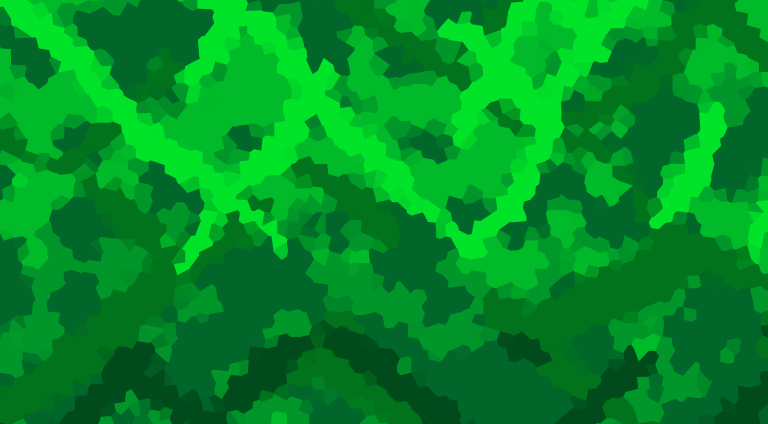
A Shadertoy shader for this texture:

```glsl
// Jungle camouflage: a mosaic of flat, irregular Voronoi cells.
// Each cell takes one colour from a layered scene of foliage blobs and
// crossing diagonal vines, bright near the top and dark near the bottom.

const float CELLS_PER_HEIGHT = 34.0;
const float CELL_JITTER = 0.9;
const float EDGE_SOFTNESS = 0.006;

const vec3 SHADE  = vec3(0.00, 0.40, 0.16);
const vec3 LEAF   = vec3(0.00, 0.59, 0.16);
const vec3 FRESH  = vec3(0.00, 0.73, 0.16);
const vec3 BRIGHT = vec3(0.00, 0.89, 0.16);
const vec3 MOSS   = vec3(0.00, 0.45, 0.11);
const vec3 DEEP   = vec3(0.00, 0.29, 0.11);

vec2 hash2(vec2 p) {
    vec3 q = fract(vec3(p.xyx) * vec3(0.1031, 0.1030, 0.0973));
    q += dot(q, q.yzx + 33.33);
    return fract((q.xx + q.yz) * q.zy);
}

float noise(vec2 p) {
    vec2 cell = floor(p);
    vec2 f = fract(p);
    f = f * f * (3.0 - 2.0 * f);
    float low = mix(hash2(cell).x, hash2(cell + vec2(1, 0)).x, f.x);
    float high = mix(hash2(cell + vec2(0, 1)).x, hash2(cell + vec2(1, 1)).x, f.x);
    return mix(low, high, f.y);
}

// Distance to a family of wavy, broken parallel strands
float strandDistance(vec2 p, float degrees, float spacing, float seed) {
    vec2 wave = vec2(noise(p * 3.5 + seed), noise(p * 3.5 + seed + 41.0));
    p += 0.09 * (wave - 0.5);
    float angle = radians(degrees);
    float along = dot(p, vec2(cos(angle), sin(angle)));
    float across = dot(p, vec2(-sin(angle), cos(angle))) / spacing + seed;
    float id = floor(across);
    float centre = 0.5 + 0.3 * (hash2(vec2(id + 50.0, seed)).x - 0.5);
    float gap = smoothstep(0.52, 0.66, noise(vec2(along * 3.0 + 20.0, id * 7.3 + seed + 90.0)));
    return abs(across - id - centre) * spacing + 0.1 * gap;
}

// Two strand families that cross each other
float vineDistance(vec2 p, float rising, float falling, float spacing, float seed) {
    return min(strandDistance(p, rising, spacing, seed),
               strandDistance(p, falling, spacing * 1.15, seed + 13.7));
}

float cover(float dist, float halfWidth) {
    return smoothstep(-EDGE_SOFTNESS, EDGE_SOFTNESS, halfWidth - dist);
}

float foliage(vec2 p) {
    return 0.78 * noise(p * 10.5 + 30.0) + 0.22 * noise(p * 24.0 + 70.0);
}

vec3 jungle(vec2 p) {
    // Ragged height, so that the vines end at different levels
    float height = p.y + 0.26 * (noise(p * vec2(5.0, 3.0) + 9.0) - 0.5);
    float light = smoothstep(0.34, 0.56, height);
    float brightVine = vineDistance(p, 56.0, -43.0, 0.26, 3.2);

    // Foliage blobs, denser beside the bright vines
    float halo = 0.12 * light * (1.0 - smoothstep(0.02, 0.085, brightVine));
    float leaves = foliage(p) + halo;
    vec3 colour = SHADE;
    colour = mix(colour, LEAF, smoothstep(-0.02, 0.02, leaves - mix(0.55, 0.45, light)));
    colour = mix(colour, FRESH, smoothstep(-0.02, 0.02, leaves - mix(0.82, 0.55, light)));

    // Moss vines, widest below the middle
    float belt = smoothstep(0.0, 0.2, p.y) * (1.0 - smoothstep(0.4, 0.6, height));
    float mossVine = vineDistance(p, 39.0, -35.0, 0.34, 6.4);
    colour = mix(colour, MOSS, cover(mossVine, mix(0.027, 0.06, belt)));

    // Deep vines at the bottom, bright vines at the top
    float depth = 1.0 - smoothstep(0.18, 0.4, height);
    float deepVine = vineDistance(p, 44.0, -38.0, 0.28, 11.9);
    colour = mix(colour, DEEP, cover(deepVine, mix(-0.03, 0.036, depth)));
    return mix(colour, BRIGHT, cover(brightVine, mix(-0.03, 0.032, light)));
}

// Finds the nearest and second nearest cell sites, relative to p
void nearestSites(vec2 p, out vec2 first, out vec2 second) {
    vec2 cell = floor(p);
    first = vec2(8.0);
    second = vec2(9.0);
    for (int y = -1; y <= 1; y++) {
        for (int x = -1; x <= 1; x++) {
            vec2 id = cell + vec2(x, y);
            vec2 site = id + 0.5 + CELL_JITTER * (hash2(id + 100.0) - 0.5) - p;
            if (dot(site, site) < dot(first, first)) {
                second = first;
                first = site;
            } else if (dot(site, site) < dot(second, second)) {
                second = site;
            }
        }
    }
}

void mainImage(out vec4 fragColor, in vec2 fragCoord) {
    vec2 p = fragCoord / iResolution.y * CELLS_PER_HEIGHT;
    float pixel = CELLS_PER_HEIGHT / iResolution.y;

    vec2 first, second;
    nearestSites(p, first, second);

    // Blend the two cells across one pixel at their shared border
    float border = dot(0.5 * (first + second), normalize(second - first));
    float inside = clamp(0.5 + border / pixel, 0.0, 1.0);
    vec3 colour = mix(jungle((p + second) / CELLS_PER_HEIGHT),
                      jungle((p + first) / CELLS_PER_HEIGHT), inside);
    fragColor = vec4(colour, 1.0);
}
```
